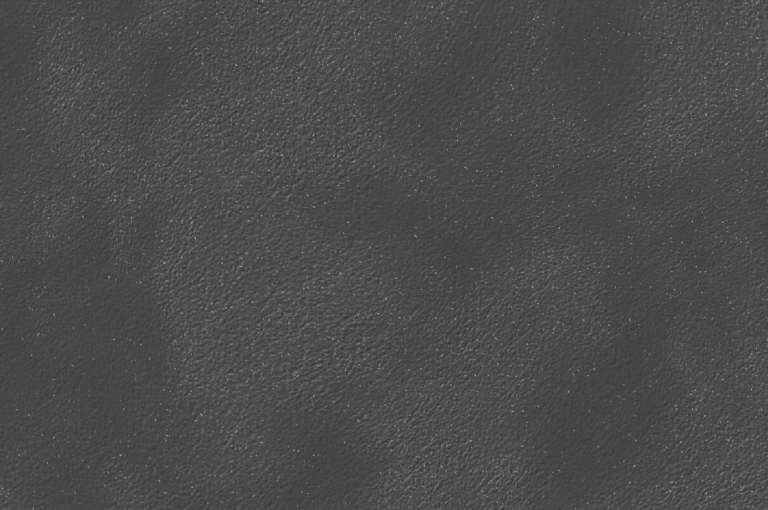
Write a WebGL 1 fragment shader that draws this texture.

```glsl
precision highp float;
uniform vec2 u_resolution;

float hash(vec2 p) {
  return fract(sin(dot(p, vec2(127.1, 311.7))) * 43758.5453);
}

float noise(vec2 p) {
  vec2 i = floor(p), f = fract(p);
  f = f * f * (3.0 - 2.0 * f);
  return mix(mix(hash(i), hash(i + vec2(1.0, 0.0)), f.x),
             mix(hash(i + vec2(0.0, 1.0)), hash(i + 1.0), f.x), f.y);
}

float fbm(vec2 p) {
  float sum = 0.0, amp = 0.5;
  for (int i = 0; i < 4; i++) {
    sum += amp * noise(p);
    p = mat2(1.6, 1.2, -1.2, 1.6) * p + 7.3;
    amp *= 0.5;
  }
  return sum / 0.9375;
}

// Distance to the nearest scattered point: domes with sharp creases
float cells(vec2 p) {
  vec2 base = floor(p);
  float nearest = 4.0;
  for (int y = -1; y <= 1; y++) {
    for (int x = -1; x <= 1; x++) {
      vec2 c = base + vec2(float(x), float(y));
      vec2 d = c + vec2(hash(c), hash(c + 17.7)) - p;
      nearest = min(nearest, dot(d, d));
    }
  }
  return sqrt(nearest);
}

// Slow bending shared by the worn patches and the brushed grain
vec2 bend(vec2 p) {
  return p + 0.3 * vec2(noise(p * 2.6 + 4.0), noise(p * 2.6 + 19.0));
}

// Leathery pebbles, fine grit and curved brush strokes
float grainHeight(vec2 p) {
  vec2 q = mat2(0.8, -0.6, 0.6, 0.8) * mix(p, bend(p), 0.6);
  float pebbles = 1.0 - cells(q * vec2(105.0, 140.0));
  float grit = noise(p * 235.0 + 31.0);
  float strokes = noise(q * vec2(35.0, 130.0) + 50.0);
  return 0.6 * pebbles + 0.5 * grit + 0.25 * strokes;
}

// Tiny pale flecks, one candidate per cell
float flecks(vec2 p, float density, float pixel) {
  vec2 g = p * 100.0;
  vec2 cell = floor(g);
  float chance = hash(cell + 3.7);
  vec2 center = 0.2 + 0.6 * vec2(hash(cell + 11.3), hash(cell + 23.9));
  float angle = 3.1416 * hash(cell + 41.1);
  vec2 d = (g - cell - center) / 100.0;
  d = vec2(dot(d, vec2(cos(angle), sin(angle))),
           dot(d, vec2(-sin(angle), cos(angle))));
  d.x *= mix(0.45, 1.0, hash(cell + 83.4));
  float radius = mix(0.0007, 0.0017, hash(cell + 57.7));
  float shape = 1.0 - smoothstep(radius - 0.5 * pixel, radius + 0.5 * pixel, length(d));
  return shape * step(chance, density) * mix(0.25, 1.0, hash(cell + 71.2));
}

void main() {
  float pixel = 1.0 / u_resolution.y;
  vec2 p = gl_FragCoord.xy * pixel;

  // Worn, rough areas between smooth dark ones
  vec2 q = bend(p);
  float wear = smoothstep(0.27, 0.74, fbm(q * vec2(4.4, 3.8) + 12.0));
  float wisps = noise(mat2(0.8, -0.6, 0.6, 0.8) * q * vec2(5.0, 19.0) + 8.0);
  wear = clamp(wear + 0.5 * (wisps - 0.5), 0.0, 1.0);
  float rough = wear * mix(0.6, 1.35, noise(q * 24.0 + 33.0));

  // Relief lit from the upper left
  vec2 toLight = vec2(-0.0011, 0.0014);
  float relief = grainHeight(p - toLight) - grainHeight(p + toLight);
  float glint = max(relief, 0.0);
  float shade = mix(0.275, 0.306, wear);
  shade += relief * mix(0.045, 0.125, rough);
  shade += glint * glint * mix(0.04, 0.26, rough);
  shade += mix(0.025, 0.05, wear) * (noise(p * 340.0 + 90.0) - 0.5);
  shade += 0.024 * (fbm(p * 9.0 + 60.0) - 0.5);

  vec3 color = shade * vec3(1.005, 0.998, 0.993);
  float fleck = flecks(p, 0.06 + 0.26 * wear, pixel);
  color = mix(color, vec3(0.65, 0.64, 0.57), 0.8 * fleck);

  gl_FragColor = vec4(color, 1.0);
}
```
